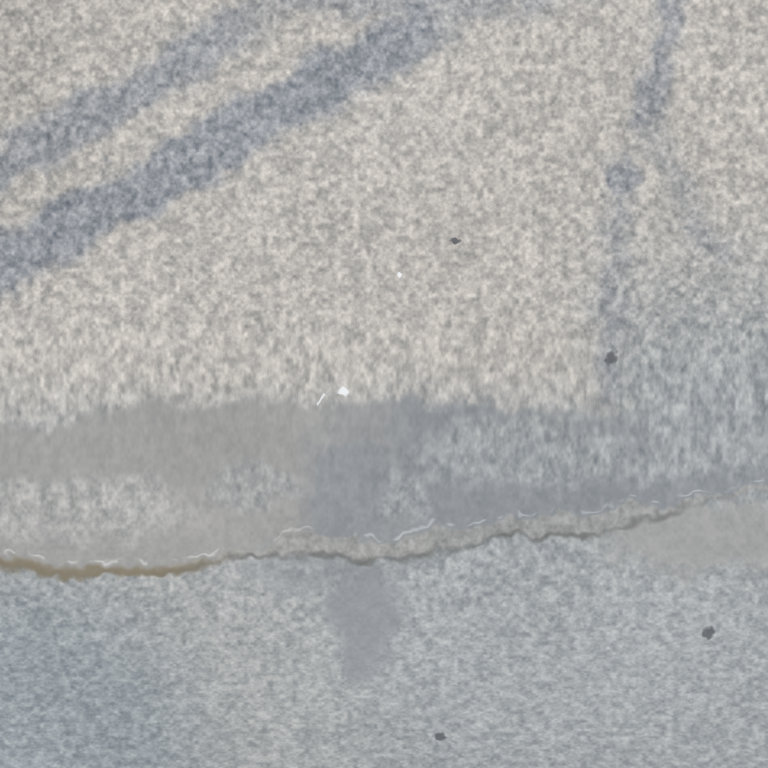
This texture is drawn by a Shadertoy shader. Its source:

```glsl
// Weathered concrete: speckled stone under soft diagonal shadows, a smooth damp
// film across the lower middle and a ragged crack with a raised lip.
// Layered masks tint the ground; value noise gives grain and frays the edges.

const vec3 SUNLIT = vec3(0.735, 0.722, 0.703);
const vec3 COOL = vec3(0.622, 0.640, 0.650);
const vec3 SHADOW = vec3(0.565, 0.584, 0.612);
const vec3 FILM = vec3(0.632, 0.632, 0.628);
const vec3 WET = vec3(0.560, 0.578, 0.598);
const vec3 LIP = vec3(0.635, 0.637, 0.625);
const vec3 CRACK = vec3(0.40, 0.40, 0.39);
const vec3 RUST = vec3(0.53, 0.49, 0.41);
const vec3 CHIP = vec3(0.93, 0.94, 0.95);
const vec3 PEBBLE = vec3(0.36, 0.37, 0.39);
const vec3 GRAIN_TINT = vec3(1.06, 1.0, 0.93);
const float GRAIN_FREQ = 125.0;
const float GRAIN_GAIN = 0.40;
const float BAND_SLOPE = 0.57;

// Crack height at equal steps from left to right
const float CRACK_Y[13] = float[13](0.268, 0.255, 0.254, 0.260, 0.278, 0.276,
  0.272, 0.283, 0.303, 0.304, 0.323, 0.349, 0.362);

float hash(vec2 cell) {
  uvec2 q = uvec2(ivec2(cell)) * uvec2(1597u, 3812u) + uvec2(71u, 977u);
  uint n = (q.x ^ (q.y * 2657u)) * 74779u;
  n = (n ^ (n >> 15)) * 277803u;
  n = (n ^ (n >> 13)) * 91193u;
  return float((n >> 8) & 65535u) / 65535.0;
}

float noise(vec2 p) {
  vec2 i = floor(p), f = fract(p);
  f = f * f * (3.0 - 2.0 * f);
  return mix(mix(hash(i), hash(i + vec2(1, 0)), f.x),
             mix(hash(i + vec2(0, 1)), hash(i + vec2(1, 1)), f.x), f.y);
}

float fbm(vec2 p) {
  float sum = 0.0, amp = 0.533;
  for (int i = 0; i < 4; i++) {
    sum += amp * noise(p);
    p = mat2(1.6, 1.2, -1.2, 1.6) * p + 17.3;
    amp *= 0.5;
  }
  return sum;
}

float segment(vec2 p, vec2 a, vec2 b) {
  vec2 d = b - a;
  return length(p - a - d * clamp(dot(p - a, d) / dot(d, d), 0.0, 1.0));
}

// Soft ellipse from centre and radii
float blob(vec2 p, float x, float y, float rx, float ry) {
  return 1.0 - smoothstep(0.55, 1.15, length((p - vec2(x, y)) / vec2(rx, ry)));
}

float below(float edge, float soft, float v) {
  return 1.0 - smoothstep(edge - soft, edge + soft, v);
}

float crackHeight(float x) {
  float t = clamp(x, 0.0, 0.999) * 12.0;
  int i = int(t);
  return mix(CRACK_Y[i], CRACK_Y[i + 1], smoothstep(0.0, 1.0, fract(t)));
}

void mainImage(out vec4 fragColor, in vec2 fragCoord) {
  vec2 uv = fragCoord / iResolution.xy;
  float px = 1.0 / iResolution.y;
  vec2 fray = vec2(fbm(uv * 30.0), fbm(uv * 30.0 + 91.0)) - 0.5;
  vec2 p = uv + 0.045 * fray;

  // Ground light: warm above, cool to the right and below
  float cool = smoothstep(0.70, 0.87, p.x) * below(0.63, 0.16, p.y);
  cool = max(cool, below(0.47, 0.06, p.y) * mix(0.75, 1.0, smoothstep(0.3, 0.6, p.x)));
  vec3 col = mix(SUNLIT, COOL, cool);
  col -= 0.035 * below(0.22, 0.22, length(uv - vec2(0, 1)));
  col -= vec3(0.055, 0.035, 0.018) * blob(uv, 0.0, 0.0, 0.3, 0.28);
  col += 0.02 * blob(uv, 0.75, 0.16, 0.4, 0.15);

  // Diagonal bands and a thin branching shadow
  float lane = p.y - BAND_SLOPE * p.x;
  float shade = 0.78 * below(0.034, 0.018, abs(lane - 0.782)) * below(0.36, 0.10, p.x);
  shade = max(shade, 0.93 * below(0.041, 0.016, abs(lane - 0.652)) * below(0.59, 0.06, p.x));
  shade = max(shade, 0.6 * blob(p, 0.53, 1.01, 0.26, 0.035));
  vec2 knee = vec2(0.84, 0.835);
  shade = max(shade, 0.72 * below(0.017, 0.013, segment(p, vec2(0.885, 1.02), knee)));
  shade = max(shade, 0.42 * below(0.018, 0.018, segment(p, knee, vec2(0.93, 0.68))));
  shade = max(shade, 0.55 * below(0.016, 0.02, segment(p, vec2(0.805, 0.79), vec2(0.79, 0.5))));
  shade = max(shade, 0.8 * blob(p, 0.807, 0.775, 0.022, 0.03));
  col = mix(col, SHADOW, shade);

  // Damp film, broken by patches of bare stone
  float d = uv.y - crackHeight(uv.x) - 0.022 * fray.y - 0.008 * (noise(uv * 95.0) - 0.5);
  float rim = 0.447 + 0.026 * smoothstep(0.05, 0.2, p.x) - 0.012 * smoothstep(0.5, 0.8, p.x);
  float film = below(rim, 0.01, p.y) * smoothstep(-0.005, 0.005, d);
  float bare = max(blob(p, 0.1, 0.335, 0.17, 0.05), blob(p, 0.69, 0.41, 0.17, 0.055));
  bare = max(bare, 0.8 * max(blob(p, 0.33, 0.365, 0.07, 0.03), blob(p, 0.52, 0.36, 0.045, 0.04)));
  bare = max(bare, smoothstep(0.72, 0.88, p.x) * smoothstep(0.36, 0.4, p.y));
  film *= 1.0 - 0.88 * bare;
  col = mix(col, mix(FILM, WET, smoothstep(0.36, 0.62, p.x)), film);
  col = mix(col, SUNLIT, 0.35 * blob(p, 0.12, 0.335, 0.18, 0.05));
  float wet = max(blob(p, 0.45, 0.35, 0.065, 0.09), blob(p, 0.475, 0.2, 0.055, 0.09));
  wet = max(wet, 0.5 * blob(p, 0.4, 0.26, 0.11, 0.04));
  col = mix(col, WET, 0.75 * wet);
  float apron = blob(p, 0.93, 0.3, 0.17, 0.055) * below(0.0, 0.005, d);
  col = mix(col, FILM, 0.8 * apron);

  // Speckled grain, muted where the surface is damp
  float high = smoothstep(0.1, 0.6, uv.y);
  vec2 g = uv * GRAIN_FREQ * vec2(1.0, mix(1.45, 1.0, high));
  float grain = 0.75 * fbm(g) + 0.25 * noise(g * 1.9 + 40.0) - 0.5;
  float gain = GRAIN_GAIN * mix(0.75, 1.0, high) * (1.0 - 0.72 * max(max(film, wet), apron));
  col += GRAIN_TINT * grain * gain + 0.05 * (fbm(uv * 7.0) - 0.5);

  // Raised lip, dark seam and rusty left end
  float thick = 0.007 + 0.017 * smoothstep(0.33, 0.39, uv.x) * below(0.84, 0.06, uv.x) * (0.5 + noise(uv.xx * 22.0));
  float lip = smoothstep(-0.002, 0.003, d) * below(thick, 0.003, d) * smoothstep(0.15, 0.3, uv.x);
  col = mix(col, LIP + 0.3 * grain, 0.75 * lip);
  float seam = below(0.0035, 0.0025 + px, abs(d + 0.002)) * below(0.9, 0.08, uv.x);
  col = mix(col, CRACK, seam * mix(0.25, 0.75, noise(uv.xx * 38.0)));
  col = mix(col, RUST, 0.75 * below(0.006, 0.005, abs(d)) * below(0.27, 0.06, uv.x));
  float crest = below(0.0015, 0.001 + px, abs(d - thick - 0.006));
  col += 0.14 * crest * smoothstep(0.4, 0.75, noise(uv * 75.0));

  // Bright chips and dark pebbles
  vec2 q = uv + 0.004 * (fray + noise(uv * 260.0) - 0.5);
  float chip = max(blob(q, 0.447, 0.49, 0.007, 0.007), blob(q, 0.521, 0.642, 0.003, 0.005));
  chip = max(chip, 0.8 * below(0.0015, px, segment(q, vec2(0.413, 0.474), vec2(0.423, 0.487))));
  col = mix(col, CHIP, chip);
  float pebble = max(blob(q, 0.593, 0.686, 0.008, 0.005), blob(q, 0.797, 0.535, 0.009, 0.01));
  pebble = max(pebble, max(blob(q, 0.923, 0.175, 0.009, 0.009), blob(q, 0.574, 0.041, 0.009, 0.007)));
  col = mix(col, PEBBLE, 0.8 * pebble);
  fragColor = vec4(col, 1.0);
}
```
